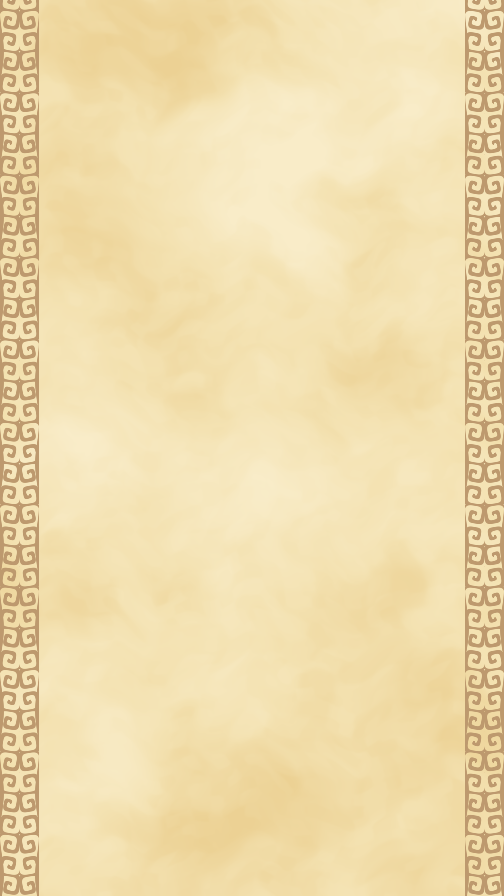
A Shadertoy shader for this background:

```glsl
// Mottled parchment with a carved scroll border down both sides.

#define PAGE_SIZE vec2(0.5625, 1.0)
#define STRIP_WIDTH 0.0435
#define SCROLL_ROWS 43.5
#define SPIRAL_PITCH 0.86
#define LINE_HALF_WIDTH 0.185
#define MOTTLE_SCALE 9.0
#define MOTTLE_GAIN 0.75
#define INK vec3(0.74, 0.60, 0.43)
#define PAPER_DARK vec3(0.925, 0.820, 0.580)
#define PAPER_MID vec3(0.955, 0.885, 0.695)
#define PAPER_LIGHT vec3(0.975, 0.925, 0.785)

vec2 hash2(vec2 cell) {
    vec3 h = fract(cell.xyx * vec3(0.1031, 0.1030, 0.0973));
    h += dot(h, h.yzx + 33.33);
    return fract((h.xx + h.yz) * h.zy);
}

// Soft cellular noise: boxy patches, each with its own tone.
float patches(vec2 p, float sharpness) {
    vec2 cell = floor(p), local = fract(p);
    float total = 0.0, weights = 0.0;
    for (int j = -1; j <= 1; j++)
    for (int i = -1; i <= 1; i++) {
        vec2 offset = vec2(i, j);
        vec2 site = hash2(cell + offset);
        vec2 d = abs(offset + 0.15 + 0.7 * site - local);
        float boxDistance = pow(dot(d * d, d * d), 0.25);
        float w = exp(-sharpness * boxDistance);
        total += w * hash2(cell + offset + 17.0).x;
        weights += w;
    }
    return total / weights - 0.5;
}

// Layered patches, from broad washes to small dabs.
float mottle(vec2 p) {
    float sum = 0.0, gain = 0.5;
    p += 0.012 * sin(p.yx * 31.0 + 2.0) + 0.005 * sin(p.yx * 83.0);
    vec2 q = p * MOTTLE_SCALE * vec2(0.9, 1.1);
    for (int k = 0; k < 4; k++) {
        sum += gain * patches(q, 8.0 + 2.0 * float(k));
        q = q * 1.9 + vec2(7.3, 3.1);
        gain *= 0.66;
    }
    return sum;
}

float wash(vec2 p, vec2 center, float radius) {
    vec2 d = (p - center) / radius;
    return exp(-dot(d, d));
}

// Broad light and dark areas, then mottling.
vec3 parchment(vec2 p) {
    float dark = wash(p, vec2(0.16, 0.97), 0.13)
               + wash(p, vec2(0.09, 0.83), 0.08) * 0.6
               + wash(p, vec2(0.10, 0.72), 0.10)
               + wash(p, vec2(0.19, 0.62), 0.06)
               + wash(p, vec2(0.42, 0.59), 0.06)
               + wash(p, vec2(0.17, 0.34), 0.09)
               + wash(p, vec2(0.49, 0.20), 0.15)
               + wash(p, vec2(0.25, 0.09), 0.10);
    float light = wash(p, vec2(0.42, 0.95), 0.09)
                + wash(p, vec2(0.30, 0.79), 0.11)
                + wash(p, vec2(0.48, 0.66), 0.08) * 0.6
                + wash(p, vec2(0.11, 0.50), 0.10)
                + wash(p, vec2(0.29, 0.42), 0.10)
                + wash(p, vec2(0.27, 0.21), 0.07)
                + wash(p, vec2(0.15, 0.16), 0.06);
    float tone = 0.47 + 0.10 * smoothstep(0.0, 0.5, p.y)
               + 0.30 * light - 0.30 * dark + MOTTLE_GAIN * mottle(p);
    tone = clamp(tone, 0.0, 1.0);
    vec3 shade = mix(PAPER_DARK, PAPER_MID, min(tone * 2.0, 1.0));
    return mix(shade, PAPER_LIGHT, max(tone * 2.0 - 1.0, 0.0));
}

// Squared spirals in two columns, turned about on alternate rows.
float scrollInk(vec2 s, float pixel) {
    vec2 grid = vec2(s.x * 2.0, s.y * SCROLL_ROWS);
    vec2 cell = floor(grid), q = fract(grid) * 2.0 - 1.0;
    float flip = mod(cell.x + cell.y, 2.0) * 2.0 - 1.0;
    q *= vec2(flip, mod(cell.y, 2.0) * 2.0 - 1.0);
    float radius = pow(dot(q * q, q * q), 0.25);
    float turn = atan(q.y, q.x) / 6.28318;
    float arm = abs(fract(radius / SPIRAL_PITCH - turn) - 0.5) * SPIRAL_PITCH;
    float aa = 2.0 * pixel * SCROLL_ROWS;
    float ink = 1.0 - smoothstep(-0.5 * aa, 0.5 * aa, arm - LINE_HALF_WIDTH);
    // Swelling rails along the outer and inner edges.
    float swell = 0.05 * sin(s.y * SCROLL_ROWS * 1.5708);
    float rail = min(s.x - 0.05 - swell, 0.95 - swell - s.x);
    float railAa = pixel / STRIP_WIDTH;
    return max(ink, 1.0 - smoothstep(-0.5 * railAa, 0.5 * railAa, rail));
}

void mainImage(out vec4 fragColor, in vec2 fragCoord) {
    vec2 p = fragCoord / iResolution.xy * PAGE_SIZE;
    float pixel = 1.0 / iResolution.y;
    vec3 color = parchment(p);

    // Mirrored border strips.
    float inset = min(p.x, PAGE_SIZE.x - p.x);
    float strip = 1.0 - smoothstep(-0.5 * pixel, 0.5 * pixel, inset - STRIP_WIDTH);
    float ink = strip * scrollInk(vec2(inset / STRIP_WIDTH, p.y), pixel);
    color = mix(color, INK, ink);
    fragColor = vec4(color, 1.0);
}
```
